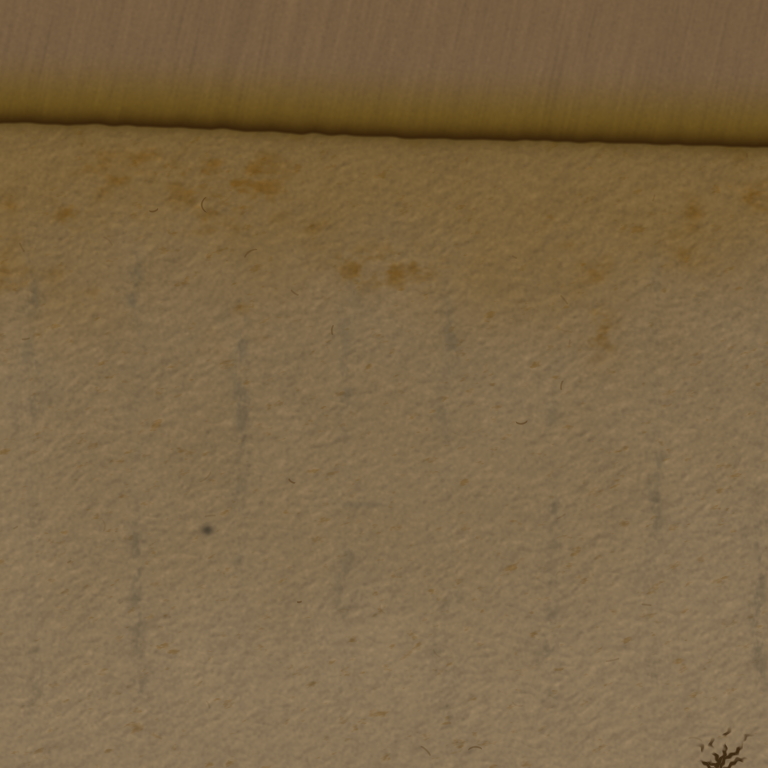
Write a Shadertoy shader that draws this texture.

```glsl
// Aged fibrous paper with stains and faint ink columns, below a shadowed stack of page edges.

const vec3 PAPER_LIGHT = vec3(0.532, 0.452, 0.340);
const vec3 PAPER_MID   = vec3(0.496, 0.414, 0.295);
const vec3 PAPER_TOP   = vec3(0.470, 0.374, 0.222);
const vec3 STAIN       = vec3(0.415, 0.280, 0.075);
const vec3 INK         = vec3(0.370, 0.330, 0.255);
const vec3 STACK_TAN   = vec3(0.454, 0.361, 0.254);
const vec3 STACK_OLIVE = vec3(0.410, 0.315, 0.115);
const vec3 SHADOW      = vec3(0.190, 0.115, 0.030);
const vec3 HAIR        = vec3(0.310, 0.205, 0.090);

vec3 hash3(vec2 p) {
    vec3 q = fract(vec3(p.xyx) * vec3(0.1031, 0.1030, 0.0973));
    q += dot(q, q.yxz + 33.33);
    return fract((q.xxy + q.yzz) * q.zyx);
}

// Turns the direction at angle a onto the x axis.
mat2 rotation(float a) {
    return mat2(cos(a), -sin(a), sin(a), cos(a));
}

// Cellular noise: soft bumps and dents scattered one per cell, about -1 to 1.
float blobs(vec2 p) {
    vec2 cell = floor(p);
    float sum = 0.0;
    for (int j = -1; j <= 1; j++)
    for (int i = -1; i <= 1; i++) {
        vec2 id = cell + vec2(i, j);
        vec3 h = hash3(id + 71.0);
        vec2 d = p - id - h.xy;
        float fall = max(1.0 - dot(d, d), 0.0);
        sum += (h.z * 2.0 - 1.0) * fall * fall;
    }
    return sum;
}

float layered(vec2 p) {
    return 0.55 * blobs(p) + 0.3 * blobs(p * 2.1 + 13.7) + 0.2 * blobs(p * 4.3 + 41.3);
}

// Height of matted fibres: sloping strands, sharp creases and fine pulp.
float fibreHeight(vec2 p) {
    vec2 q = p + 0.004 * vec2(sin(p.y * 41.0), sin(p.x * 37.0));
    return 0.7 * blobs(rotation(0.35) * q * vec2(55.0, 85.0))
         - 0.8 * abs(blobs(rotation(-0.1) * q * vec2(60.0, 100.0) + 9.0))
         + 0.5 * blobs(rotation(0.6) * q * vec2(120.0, 190.0) + 31.0);
}

float relief(vec2 p, vec2 toLight) {
    return fibreHeight(p + toLight) - fibreHeight(p - toLight);
}

float softSpot(vec2 p, vec2 center, vec2 size) {
    vec2 d = (p - center) / size;
    return exp(-dot(d, d));
}

// Vertical show-through strokes, smudged and broken along their length.
float inkColumns(vec2 p, float first, float spacing) {
    float column = floor((p.x - first) / spacing + 0.5);
    float x = p.x - first - column * spacing + 0.004 * blobs(vec2(column * 3.1, p.y * 24.0));
    float broken = smoothstep(-0.25, 0.6, blobs(vec2(column * 7.3, p.y * 9.0)));
    float rough = smoothstep(-0.4, 0.5, layered(p * vec2(75.0, 50.0)));
    float range = smoothstep(0.02, 0.14, p.y) * smoothstep(0.72, 0.58, p.y);
    float smudge = 0.5 * exp(-x * x / 0.0006) * smoothstep(0.0, 0.7, layered(p * 13.0));
    return (exp(-x * x / 0.00008) * (0.2 + 0.7 * broken) + smudge) * rough * range;
}

// Short curved hairs, in some cells of a grid.
float hairs(vec2 p, float count, float chance, float pixel) {
    vec2 g = p * count;
    vec3 h = hash3(floor(g) + 5.0);
    vec3 k = hash3(floor(g) + 157.0);
    vec2 d = rotation(k.x * 6.283) * (fract(g) - 0.3 - 0.4 * h.xy);
    d.y -= (k.y - 0.5) * 7.0 * d.x * d.x;
    float dist = length(vec2(max(abs(d.x) - mix(0.03, 0.15, k.z), 0.0), d.y));
    float width = 0.0009 * count;
    return step(h.z, chance) * (0.2 + 0.8 * k.y * k.y)
         * (1.0 - smoothstep(0.0, width + pixel * count, dist));
}

// Jagged dark cracks that fan out from one point.
float cracks(vec2 p, vec2 root, float pixel) {
    float ink = 0.0;
    for (int i = 0; i < 6; i++) {
        float n = float(i);
        vec2 d = rotation(0.35 + n * 0.48) * (p - root);
        float reach = 0.03 + 0.045 * hash3(vec2(n, 3.0)).x;
        d.y += 0.003 * sin(d.x * 170.0 + n * 2.0) + 0.001 * sin(d.x * 610.0 + n);
        float along = smoothstep(-0.004, 0.004, d.x) * smoothstep(reach, reach * 0.7, d.x);
        ink = max(ink, along * (1.0 - smoothstep(0.001, 0.003 + pixel, abs(d.y))));
    }
    return ink * smoothstep(-0.5, 0.3, blobs(p * 110.0));
}

vec3 paperColor(vec2 p, float depth, float pixel) {
    vec3 color = mix(PAPER_LIGHT, PAPER_MID, smoothstep(0.05, 0.60, p.y + 0.18 * layered(p * 5.0)));
    color = mix(color, PAPER_TOP, smoothstep(0.30, 0.03, depth + 0.09 * layered(p * 6.0)));

    // Rusty stains gather in the upper part, with faint small flecks everywhere.
    float zone = smoothstep(0.50, 0.70, p.y);
    float mottle = smoothstep(0.2, 0.9, layered(p * vec2(13.0, 18.0) + 3.0));
    float patches = softSpot(p, vec2(0.30, 0.76), vec2(0.08, 0.05))
                  + softSpot(p, vec2(0.50, 0.65), vec2(0.07, 0.025))
                  + softSpot(p, vec2(0.78, 0.57), vec2(0.02, 0.03))
                  + softSpot(p, vec2(0.09, 0.73), vec2(0.02, 0.03));
    float flecks = smoothstep(-0.3, 0.7, layered(p * vec2(40.0, 60.0)));
    float specks = smoothstep(0.35, 1.1, layered(rotation(0.3) * p * vec2(70.0, 125.0) + 17.0));
    float rust = zone * mottle * (0.15 + 0.55 * flecks) + 0.75 * patches * flecks;
    color = mix(color, STAIN, clamp(rust + 0.35 * specks, 0.0, 0.65));

    // Faint ink, one crossbar and a blot.
    color = mix(color, INK, clamp(0.6 * inkColumns(p, 0.043, 0.135), 0.0, 0.5));
    color = mix(color, INK, 0.45 * softSpot(p, vec2(0.47, 0.343), vec2(0.03, 0.004)));
    color = mix(color, INK * 0.65, 0.8 * softSpot(p, vec2(0.27, 0.31), vec2(0.008, 0.007)));

    float grain = blobs(p * 270.0) + 0.6 * blobs(p * 150.0 + 50.0);
    color *= 1.0 + 0.068 * relief(p, vec2(-0.0009, 0.0015)) + 0.036 * grain
           + 0.026 * layered(p * 24.0);
    color = mix(color, HAIR, 0.6 * hairs(p, 17.0, 0.18, pixel));
    color = mix(color, SHADOW, 0.85 * cracks(p, vec2(0.935, -0.002), pixel));
    return mix(color, STACK_OLIVE * 0.75, 0.7 * exp(-max(depth, 0.0) / 0.010));
}

vec3 stackColor(vec2 p, float height) {
    float lean = p.x - 0.22 * p.y;
    float streaks = blobs(vec2(lean * 240.0, p.y * 16.0)) + 0.5 * blobs(vec2(lean * 75.0, p.y * 4.0));
    vec3 color = mix(STACK_OLIVE, STACK_TAN, smoothstep(0.01, 0.10, height));
    color *= 1.0 + 0.032 * streaks + 0.028 * blobs(p * 260.0);
    return mix(color, SHADOW, 0.95 * exp(-pow(max(height, 0.0) / 0.014, 1.4)));
}

void mainImage(out vec4 fragColor, in vec2 fragCoord) {
    vec2 p = fragCoord / iResolution.xy;
    float pixel = 1.0 / iResolution.y;
    float edge = 0.840 - 0.034 * p.x + 0.0015 * sin(p.x * 9.0) + 0.0016 * blobs(vec2(p.x * 55.0, 2.0));
    float height = p.y - edge;
    float above = smoothstep(-0.001 - pixel, 0.001 + pixel, height);
    vec3 color = mix(paperColor(p, -height, pixel), stackColor(p, height), above);
    fragColor = vec4(color, 1.0);
}
```
